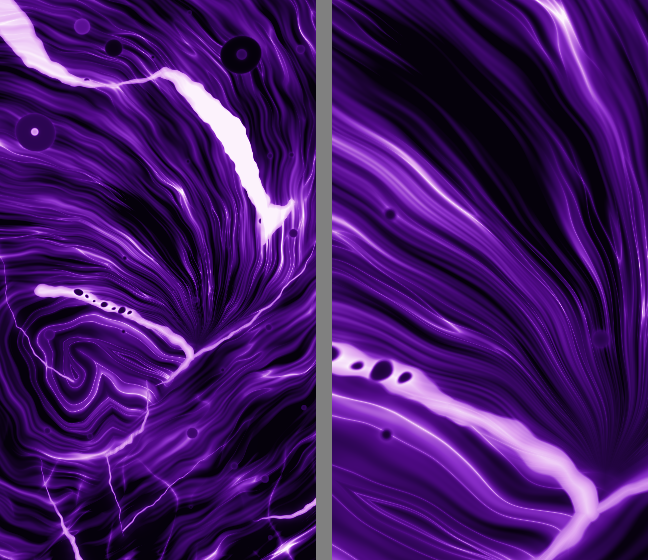
Left: the whole. Right: its middle third, enlarged.
A Shadertoy shader for this background:

```glsl
// Marbled violet ink: fanned fibres, a hooked fold, bright pooled veins and round cells.

vec2 hash2(vec2 p) {
    p = vec2(dot(p, vec2(127.1, 311.7)), dot(p, vec2(269.5, 183.3)));
    return fract(sin(p) * 43758.5);
}

float gradNoise(vec2 p) {
    vec2 i = floor(p), f = fract(p), e = vec2(0, 1);
    vec2 u = f * f * f * (f * (f * 6.0 - 15.0) + 10.0);
    float a = dot(hash2(i) * 2.0 - 1.0, f);
    float b = dot(hash2(i + e.yx) * 2.0 - 1.0, f - e.yx);
    float c = dot(hash2(i + e.xy) * 2.0 - 1.0, f - e.xy);
    float d = dot(hash2(i + e.yy) * 2.0 - 1.0, f - e.yy);
    return mix(mix(a, b, u.x), mix(c, d, u.x), u.y);
}

vec2 warp(vec2 p) {
    return vec2(gradNoise(p), gradNoise(p + 31.7));
}

float ridge(vec2 p, float sharpness) {
    return exp(-sharpness * abs(gradNoise(p)));
}

// Streaks: s.x runs across the flow, s.y along it
float fibres(vec2 s) {
    s.x += 0.03 * gradNoise(s * 6.0) + 0.01 * gradNoise(s * 17.0);
    float n = 0.42 * gradNoise(s * vec2(7, 1.5))
            + 0.48 * gradNoise(s * vec2(19, 3) + 7.3)
            + 0.4 * gradNoise(s * vec2(43, 5) + 3.1)
            + 0.28 * gradNoise(s * vec2(85, 9));
    float lit = smoothstep(-0.1, 0.3, gradNoise(s * vec2(9, 4) + 2.7));
    return n + lit * (0.4 * ridge(s * vec2(15, 3) + 11.9, 32.0) + 0.3 * ridge(s * vec2(32, 5), 18.0));
}

// Signed distance to a tapered quadratic curve
float ribbon(vec2 p, vec2 a, vec2 b, vec2 c, float w0, float w1) {
    float d = 9.0;
    vec2 from = a;
    for (int i = 1; i <= 12; i++) {
        float t = float(i) / 12.0;
        vec2 to = mix(mix(a, b, t), mix(b, c, t), t), e = to - from;
        float h = clamp(dot(p - from, e) / dot(e, e), 0.0, 1.0);
        d = min(d, length(p - from - e * h) - mix(w0, w1, t - (1.0 - h) / 12.0));
        from = to;
    }
    return d;
}

float pool(vec2 p, vec2 centre, vec2 size) {
    vec2 q = (p - centre) / size;
    return exp(-dot(q, q));
}

// Round droplet with a faint lit rim
float cell(float v, vec2 p, vec2 centre, float r, float tone) {
    float d = length(p - centre) - r;
    v = mix(v, tone, smoothstep(0.003, -0.003, d));
    return v + 0.15 * exp(-abs(d) * 260.0);
}

vec3 inkColour(float v) {
    vec4 k = clamp(v * 5.0 - vec4(0, 1, 2, 3), 0.0, 1.0);
    vec3 c = mix(vec3(0.02, 0.003, 0.045), vec3(0.17, 0.02, 0.32), k.x);
    c = mix(c, vec3(0.32, 0.04, 0.54), k.y);
    c = mix(c, vec3(0.54, 0.18, 0.79), k.z);
    c = mix(c, vec3(0.87, 0.63, 0.94), k.w);
    return mix(c, vec3(0.99, 0.95, 0.99), clamp(v * 5.0 - 4.0, 0.0, 1.0));
}

void mainImage(out vec4 fragColor, in vec2 fragCoord) {
    vec2 p = fragCoord / iResolution.x;
    vec2 w = p + 0.06 * warp(p * 3.0) + 0.024 * warp(p * 9.0);
    vec2 q = w - vec2(0.61, 0.65);

    // Upper fan, bending as it leaves the focus
    float r = length(q);
    float upper = fibres(vec2(0.75 * (atan(q.x, q.y) + r), r)) * smoothstep(0.0, 0.25, r);

    // Diagonal drift on the lower right
    float drift = q.y - 0.6 * q.x - 0.5 * q.x * max(q.x, 0.0);
    float diagonal = fibres(vec2(0.85 * drift, q.x) + 5.0);

    // Layers folded around a hook on the lower left
    float layer = ribbon(w, vec2(0.52, 0.57), vec2(0.1, 0.82), vec2(0.25, 0.58), 0.0, 0.0);
    layer += 0.05 * gradNoise(w * 5.0) + 0.025 * gradNoise(w * 11.0);
    float fold = sin(layer * 110.0), inner = smoothstep(0.2, 0.08, layer);
    float swirl = fibres(vec2(layer, 0.7 * w.x) + 9.0)
                + inner * (0.14 * fold - 0.06 + 0.3 * exp(-9.0 * abs(fold - 0.5)));

    // Join the three flows
    float crest = q.x > 0.0 ? q.x * (0.5 + 1.1 * q.x) : -q.x * (0.65 + 0.45 * q.x);
    float lower = mix(swirl, diagonal, smoothstep(-0.03, 0.03, w.x - 0.34 - 0.8 * (w.y - 0.32)));
    float v = 0.215 + mix(lower, upper, smoothstep(-0.02, 0.02, q.y - crest));

    // Broad light and shade, with a lace of veins in the dark base
    float base = smoothstep(0.45, 0.1, w.y + 0.4 * gradNoise(p * 4.0));
    v += 0.3 * gradNoise(p * 2.7 + 8.6) - 0.2 * base;
    v += 0.65 * base * ridge(w * vec2(8, 4) + 2.0, 30.0) * smoothstep(-0.2, 0.25, gradNoise(p * 5.0));
    v -= 0.2 * pool(w, vec2(0.03, 1.58), vec2(0.12, 0.1));
    v -= 0.25 * pool(w, vec2(0.98, 0.33), vec2(0.2, 0.13));
    v += 0.12 * pool(w, vec2(0.62, 1.17), vec2(0.12, 0.25));

    // Scattered droplets
    vec2 id = floor(p * 9.0), rnd = hash2(id + 17.0), soft = mix(p, w, 0.3);
    if (rnd.x < 0.17)
        v = cell(v, p, (id + 0.3 + 0.4 * hash2(id + 3.0)) / 9.0, 0.005 + 0.015 * rnd.y * rnd.y, 0.3 * rnd.y);
    v = cell(v, soft, vec2(0.76, 1.6), 0.062, 0.0);
    v = cell(v, p, vec2(0.765, 1.6), 0.016, 0.2);
    v = cell(v, soft, vec2(0.11, 1.355), 0.06, 0.2);
    v = cell(v, p, vec2(0.11, 1.355), 0.012, 0.75);
    v = cell(v, p, vec2(0.26, 1.688), 0.025, 0.42);
    v = cell(v, p, vec2(0.36, 1.62), 0.028, 0.03);

    // Pooled bright ribbons
    vec2 b = p + 0.025 * warp(p * 6.0) + 0.016 * warp(p * 15.0) + 0.007 * warp(p * 40.0);
    float d = ribbon(b, vec2(-0.02, 1.78), vec2(0.14, 1.5), vec2(0.33, 1.505), 0.06, 0.005);
    d = min(d, ribbon(b, vec2(0.33, 1.505), vec2(0.47, 1.49), vec2(0.53, 1.55), 0.003, 0.01));
    d = min(d, ribbon(b, vec2(0.535, 1.535), vec2(0.66, 1.47), vec2(0.73, 1.35), 0.022, 0.045));
    d = min(d, ribbon(b, vec2(0.73, 1.35), vec2(0.78, 1.23), vec2(0.84, 1.1), 0.042, 0.025));
    d = min(d, ribbon(b, vec2(0.86, 1.09), vec2(0.85, 1.05), vec2(0.835, 1.0), 0.045, 0.0));
    d = min(d, ribbon(b, vec2(0.86, 1.09), vec2(0.9, 1.1), vec2(0.92, 1.14), 0.035, 0.005));
    d = min(d, ribbon(b, vec2(0.14, 0.85), vec2(0.33, 0.84), vec2(0.45, 0.745), 0.022, 0.012));
    d = min(d, ribbon(b, vec2(0.45, 0.745), vec2(0.57, 0.7), vec2(0.6, 0.645), 0.011, 0.016));
    d += 0.012 * gradNoise(p * 20.0);

    // Thin branching veins
    d = min(d, ribbon(b, vec2(0.6, 0.645), vec2(0.86, 0.74), vec2(1.01, 1.02), 0.006, 0.001));
    d = min(d, ribbon(b, vec2(0.6, 0.645), vec2(0.57, 0.58), vec2(0.5, 0.55), 0.012, 0.001));
    d = min(d, ribbon(b, vec2(0.47, 0.56), vec2(0.5, 0.43), vec2(0.34, 0.32), 0.001, 0.008));
    d = min(d, ribbon(b, vec2(0.34, 0.32), vec2(0.37, 0.2), vec2(0.39, 0.08), 0.004, 0.0));
    d = min(d, ribbon(b, vec2(0.39, 0.1), vec2(0.56, 0.26), vec2(0.72, 0.37), 0.003, 0.0));
    d = min(d, ribbon(b, vec2(0.13, 0.32), vec2(0.19, 0.1), vec2(0.25, -0.01), 0.0, 0.01));
    d = min(d, ribbon(b, vec2(0.8, 0.135), vec2(0.92, 0.12), vec2(1.01, 0.19), 0.0, 0.012));
    d = min(d, ribbon(b, vec2(0.0, 1.0), vec2(0.04, 0.62), vec2(0.24, 0.57), 0.0, 0.004));
    float glow = 0.7 + min(-d * 13.0, 0.2) + 0.3 * pool(p, vec2(0.74, 1.3), vec2(0.2, 0.25)) + 0.2 * upper;
    v = max(v, 0.0) + 0.2 * exp(-max(d, 0.0) * 80.0);
    v = mix(v, glow, smoothstep(0.002, -0.002, d));

    // Holes along the middle ribbon
    for (float i = 0.0; i < 7.0; i++)
        v = cell(v, b, vec2(0.25 + 0.026 * i, 0.845 - 0.011 * i), 0.004 + 0.009 * hash2(vec2(i, 5)).x, 0.12);
    fragColor = vec4(inkColour(v), 1.0);
}
```
